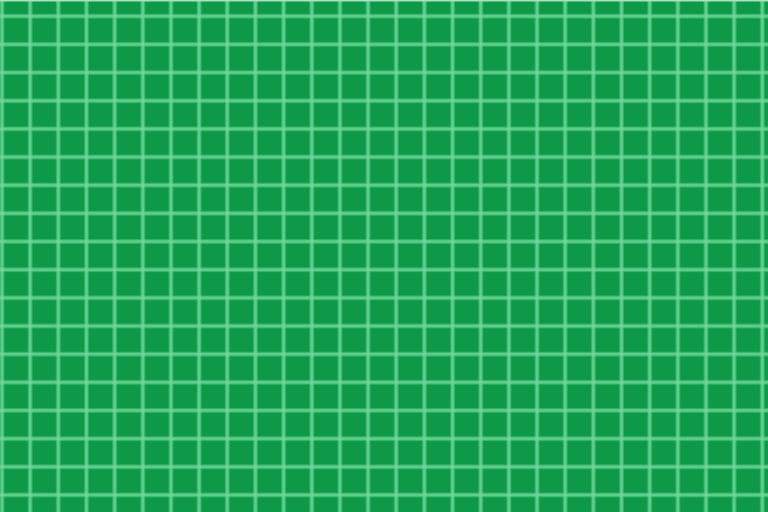
Reproduce this pattern procedurally as a Shadertoy shader.

```glsl
// Square grid of soft pale-green lines on a flat green ground.

const vec3 GROUND = vec3(0.05, 0.60, 0.28);
const vec3 LINE = vec3(0.365, 0.805, 0.545);
const vec3 CROSSING = vec3(0.43, 0.84, 0.60);
const vec3 TOP_EDGE = vec3(0.66, 0.89, 0.75);

// Lengths are fractions of the canvas height.
const float CELL = 0.055;
const vec2 FIRST_LINE = vec2(0.0039, 0.0317);
const float LINE_WIDTH = 0.0073;
const float LINE_BLUR = 0.0044;
const float EDGE_WIDTH = 0.0029;

// Distance from each axis coordinate to its nearest grid line.
vec2 gridDistance(vec2 p, float cell) {
    return abs(fract(p / cell + 0.5) - 0.5) * cell;
}

// Coverage of a band with a linear ramp centred on its border.
vec2 bandCoverage(vec2 dist, float halfWidth, float blur) {
    return clamp(0.5 + (halfWidth - dist) / blur, 0.0, 1.0);
}

// Ground, single lines, then slightly brighter crossings.
vec3 gridColor(vec2 coverage) {
    float anyLine = max(coverage.x, coverage.y);
    vec3 color = mix(GROUND, LINE, anyLine);
    return mix(color, CROSSING, coverage.x * coverage.y);
}

void mainImage(out vec4 fragColor, in vec2 fragCoord) {
    float pixel = 1.0 / iResolution.y;

    // Measure from the upper left corner.
    vec2 p = vec2(fragCoord.x, iResolution.y - fragCoord.y) * pixel;

    vec2 dist = gridDistance(p - FIRST_LINE, CELL);
    vec2 coverage = bandCoverage(dist, 0.5 * LINE_WIDTH, max(LINE_BLUR, pixel));
    vec3 color = gridColor(coverage);

    // Thin pale strip along the top border.
    float edge = clamp(0.5 + (EDGE_WIDTH - p.y) / pixel, 0.0, 1.0);
    color = mix(color, TOP_EDGE, edge);

    fragColor = vec4(color, 1.0);
}
```
